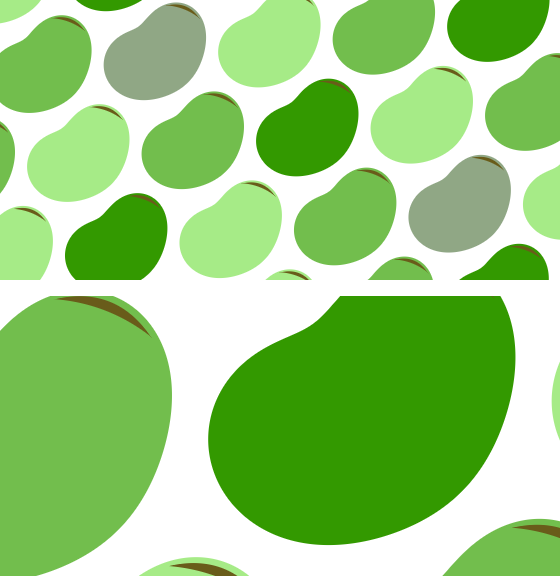
Top: the whole. Bottom: its middle third, enlarged.
Write a WebGL 2 fragment shader that draws this pattern.

```glsl
#version 300 es
precision highp float;
// Flat green beans on white, set on a slanted lattice.
// Each outline is a radius given by four harmonics of the angle; a thin
// brown crescent marks the top, and a 5 by 5 colour order varies the beans.
uniform vec2 u_resolution;
out vec4 outColor;

// Lengths are in canvas heights.
#define LATTICE_ORIGIN vec2(1.099, 0.5443)
#define STEP_ACROSS vec2(0.4089, 0.0456)
#define STEP_DOWN vec2(0.1354, -0.3177)
#define BEAN_RADIUS 0.168
#define CRESCENT_CENTER vec2(0.099, 0.142)
#define CRESCENT_HALF_LENGTH 0.061
#define CRESCENT_OUTER 0.0208
#define CRESCENT_INNER 0.0091
#define CRESCENT_TILT -0.372

const vec3 WHITE = vec3(1.0);
const vec3 BROWN = vec3(0.41, 0.36, 0.10);
const vec3 BEAN_COLORS[4] = vec3[4](
    vec3(0.651, 0.922, 0.529),   // pale green
    vec3(0.447, 0.745, 0.302),   // mid green
    vec3(0.200, 0.600, 0.000),   // deep green
    vec3(0.565, 0.655, 0.522));  // grey green

// Colour of each bean in a block of five rows of five.
const int COLOR_ORDER[25] = int[25](
    0, 2, 0, 1, 3,
    1, 3, 0, 1, 2,
    0, 1, 2, 0, 1,
    2, 0, 1, 3, 0,
    1, 0, 1, 2, 0);

// Approximate signed distance to the bean outline.
float beanDistance(vec2 p) {
    const vec4 order = vec4(1.0, 2.0, 3.0, 4.0);
    const vec4 cosTerms = vec4(0.062, 0.047, -0.058, -0.007);
    const vec4 sinTerms = vec4(-0.078, 0.197, -0.012, -0.010);
    vec4 angles = atan(p.y, p.x + 1e-6) * order;
    vec4 c = cos(angles), s = sin(angles);
    float radius = 1.0 + dot(cosTerms, c) + dot(sinTerms, s);
    float slope = dot(sinTerms * order, c) - dot(cosTerms * order, s);
    return (length(p) - BEAN_RADIUS * radius) / length(vec2(1.0, slope / radius));
}

// Approximate signed distance to the sliver between two parabolas.
float crescentDistance(vec2 p) {
    float c = cos(CRESCENT_TILT), s = sin(CRESCENT_TILT);
    p -= CRESCENT_CENTER;
    p = vec2(c * p.x + s * p.y, c * p.y - s * p.x);
    float u = p.x / CRESCENT_HALF_LENGTH;
    float arch = 1.0 - u * u;
    return max(p.y - CRESCENT_OUTER * arch, CRESCENT_INNER * arch - p.y);
}

float coverage(float d, float pixel) {
    return clamp(0.5 - d / pixel, 0.0, 1.0);
}

vec3 beanColor(vec2 cell) {
    ivec2 k = ivec2(mod(cell + 2.0, 5.0) + 0.5);
    return BEAN_COLORS[COLOR_ORDER[k.y * 5 + k.x]];
}

void main() {
    float pixel = 1.0 / u_resolution.y;
    vec2 p = gl_FragCoord.xy * pixel - LATTICE_ORIGIN;
    mat2 lattice = mat2(STEP_ACROSS, STEP_DOWN);
    vec2 nearest = round(inverse(lattice) * p);

    // Paint the nearest bean and its neighbours.
    vec3 color = WHITE;
    for (int y = -1; y <= 1; y++) {
        for (int x = -1; x <= 1; x++) {
            vec2 cell = nearest + vec2(x, y);
            vec2 q = p - lattice * cell;
            float bean = coverage(beanDistance(q), pixel);
            float crescent = coverage(crescentDistance(q), pixel);
            color = mix(color, mix(beanColor(cell), BROWN, crescent), bean);
        }
    }
    outColor = vec4(color, 1.0);
}
```
